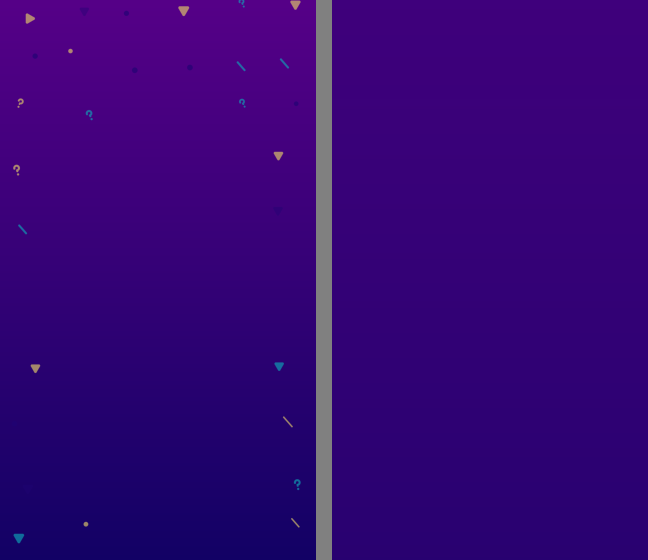
Left: the whole. Right: its middle third, enlarged.
This background is drawn by a WebGL 1 fragment shader. Its source:

```glsl
precision highp float;
// Violet-to-indigo gradient with sparse confetti: bars, rounded triangles, dots and curls.

uniform vec2 u_resolution;

#define TOP_COLOR vec3(0.335, 0.0, 0.53)
#define BOTTOM_COLOR vec3(0.07, 0.005, 0.395)
#define SAND vec3(0.90, 0.81, 0.41)
#define TEAL vec3(0.05, 0.65, 0.72)
#define SHADE vec3(0.12, 0.01, 0.45)
#define LILAC vec3(0.98, 0.90, 1.0)
#define OPACITY 0.65
#define COLUMNS 6.0
#define FILL 0.93
#define JITTER 0.46
#define CLEARING vec2(0.43, 0.70)
#define SEED 3.7

float hash(vec2 cell, float channel) {
  vec2 k = cell + SEED + channel * vec2(5.31, 9.17);
  return fract(sin(dot(k, vec2(127.1, 311.7))) * 43758.545);
}

vec2 rotate(vec2 p, float angle) {
  float c = cos(angle), s = sin(angle);
  return vec2(c * p.x - s * p.y, s * p.x + c * p.y);
}

float bar(vec2 p, float halfLength, float radius) {
  p.x -= clamp(p.x, -halfLength, halfLength);
  return length(p) - radius;
}

// Equilateral triangle pointing up, with rounded corners.
float triangle(vec2 p, float size) {
  float k = sqrt(3.0), side = size * 0.72;
  p = vec2(abs(p.x) - side, p.y + side / k);
  if (p.x + k * p.y > 0.0) p = vec2(p.x - k * p.y, -k * p.x - p.y) * 0.5;
  p.x -= clamp(p.x, -2.0 * side, 0.0);
  return -length(p) * sign(p.y) - size * 0.28;
}

// Three-quarter ring above a small bead.
float curl(vec2 p, float size) {
  p /= size;
  vec2 q = p - vec2(0.0, 0.38);
  float ring = abs(length(q) - 0.42);
  if (q.x < 0.0 && q.y < 0.0) {
    ring = min(length(q + vec2(0.42, 0.0)), length(q + vec2(0.0, 0.42)));
  }
  float stem = length(vec2(p.x, p.y - clamp(p.y, -0.2, -0.04)));
  float bead = length(p + vec2(0.0, 0.8)) - 0.2;
  return min(min(ring, stem) - 0.19, bead) * size;
}

void main() {
  // Canvas width is one unit.
  vec2 p = gl_FragCoord.xy / u_resolution.x;
  float aspect = u_resolution.y / u_resolution.x;
  vec3 color = mix(BOTTOM_COLOR, TOP_COLOR, p.y / aspect);

  // One jittered piece per grid cell.
  vec2 cell = floor(p * COLUMNS);
  vec2 offset = (vec2(hash(cell, 1.0), hash(cell, 2.0)) - 0.5) * JITTER;
  vec2 q = p - (cell + 0.5 + offset) / COLUMNS;
  float kind = hash(cell, 3.0);
  float hue = hash(cell, 4.0);
  float scale = hash(cell, 5.0);

  vec3 tint = hue < 0.44 ? SAND : TEAL;
  float alpha = OPACITY;
  float d;
  if (kind < 0.21) {
    d = bar(rotate(q, 0.85), 0.016 + 0.004 * scale, hue < 0.44 ? 0.0024 : 0.0032);
  } else if (kind < 0.38) {
    d = triangle(-q, 0.0145 + 0.003 * scale);
    if (hue > 0.75) { tint = SHADE; alpha = 0.4; }
  } else if (kind < 0.47) {
    d = triangle(rotate(q, 1.5708), 0.014 + 0.008 * scale);
    tint = hue > 0.75 ? LILAC : SAND;
  } else if (kind < 0.77) {
    d = length(q) - (0.0055 + 0.0035 * scale);
    if (hue > 0.65) tint = SHADE;
  } else {
    float tilt = (hash(cell, 6.0) - 0.5) * 1.0;
    d = curl(rotate(q, tilt), 0.015 + 0.017 * pow(scale, 4.0));
  }

  // Keep the middle of the canvas clear.
  vec2 fromCenter = (cell + 0.5) / COLUMNS - vec2(0.5, 0.45 * aspect);
  float present = step(1.0, length(fromCenter / CLEARING)) * step(hash(cell, 7.0), FILL);

  float edge = 0.75 / u_resolution.x;
  float coverage = 1.0 - smoothstep(-edge, edge, d);
  gl_FragColor = vec4(mix(color, tint, coverage * present * alpha), 1.0);
}
```
